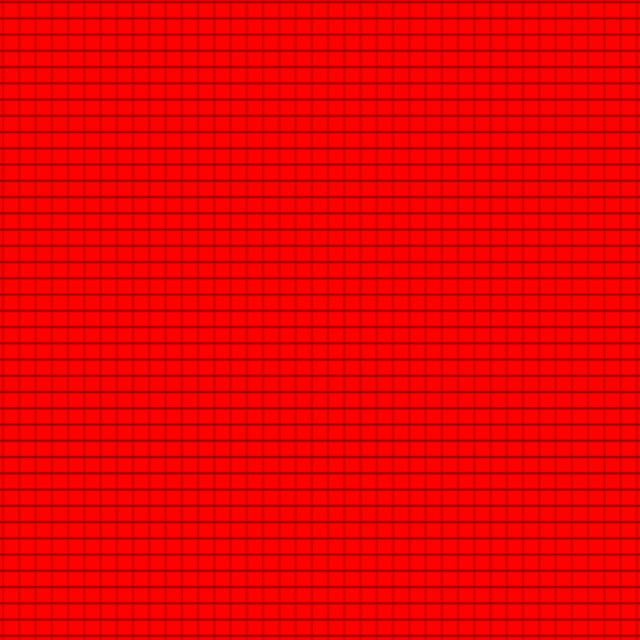
Give the GLSL for this pattern, as a WebGL 1 fragment shader.

```glsl
precision highp float;
// A red sheet ruled into small square cells: strong dark horizontal seams
// and fainter vertical ones. Each seam is a soft Gaussian groove around the
// nearest grid line, with slight changes of depth between vertical segments.

uniform vec2 u_resolution;

float hash(vec2 p) {
  return fract(sin(dot(p, vec2(127.1, 311.7))) * 43758.5);
}

// Signed distance to the nearest integer grid line, in cells.
vec2 gridDistance(vec2 p) {
  return fract(p + 0.5) - 0.5;
}

// Soft groove profile: 1 on the line, falling smoothly to 0.
float groove(float d, float width) {
  return exp(-d * d / (width * width));
}

void main() {
  const float REPEATS = 39.385;
  float pixel = REPEATS / u_resolution.y;
  vec2 cell = gl_FragCoord.xy * pixel - vec2(0.188, 0.258);
  vec2 d = gridDistance(cell);

  // Keep the grooves smooth when cells become very small.
  float width = max(0.082, 0.6 * pixel);
  float row = 0.355 * groove(d.y, width);

  // Vertical segments vary a little from cell to cell.
  vec2 segment = vec2(floor(cell.x + 0.5), floor(cell.y));
  float column = (0.17 + 0.035 * hash(segment)) * groove(d.x, width);

  // Crossings deepen only slightly where the two seams overlap.
  float shade = max(row, column) + 0.35 * min(row, column);
  gl_FragColor = vec4(vec3(0.995, 0.008, 0.006) * (1.0 - shade), 1.0);
}
```
